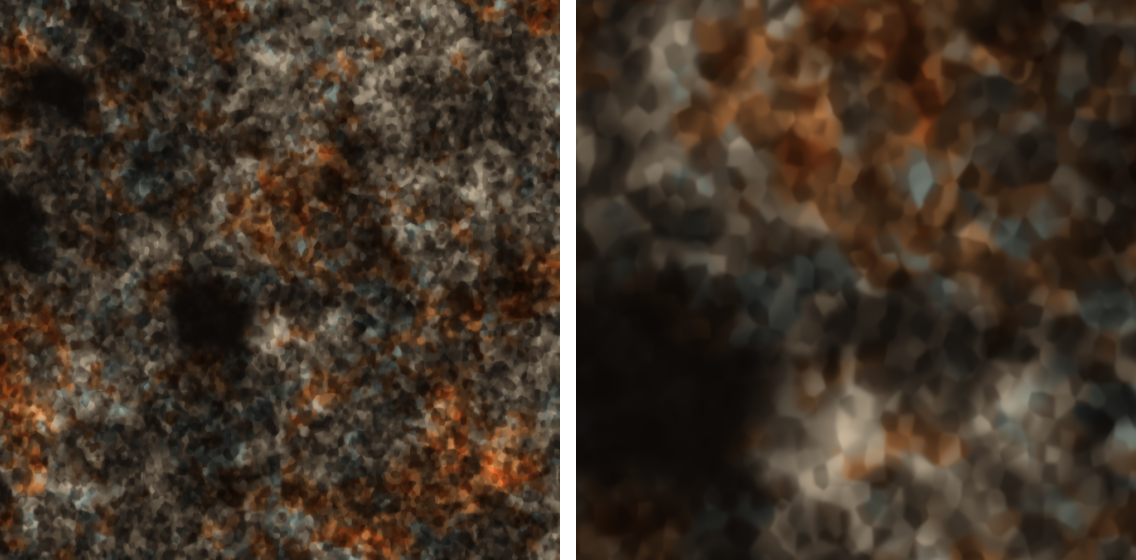
Left: the whole. Right: its middle third, enlarged.
Write a Shadertoy shader that draws this texture.

```glsl
// Thin section of dark, fine-grained stone with rusty stains, pale grains and black pores.

// Brightness: median level and spread of the log-normal grain tones
const float MEDIAN_LIGHT = 0.185;
const float CONTRAST = 0.56;
const float MAX_LIGHT = 0.72;

// Cells across the canvas height for each layer, coarse to fine
const float PATCH_SCALE = 5.0;
const float CLUMP_SCALE = 13.0;
const float GRAIN_SCALE = 32.0;
const float CRUMB_SCALE = 60.0;
const float SPECK_SCALE = 105.0;
const vec2 SPECK_STRETCH = vec2(1.1, 0.9);
const float BLEND_SHARPNESS = 6.5;

// Tints relative to brightness
const vec3 STONE_TINT = vec3(1.16, 0.99, 0.79);
const vec3 PALE_TINT = vec3(1.08, 0.98, 0.83);
const vec3 TEAL_TINT = vec3(0.90, 1.03, 0.97);
const vec3 RUST_TINT = vec3(1.46, 0.94, 0.52);
const vec3 EMBER_TINT = vec3(1.95, 0.82, 0.26);
const vec3 PORE_COLOR = vec3(0.045, 0.034, 0.027);

// Scattered features: cells across, share of cells filled
const float PORE_SCALE = 4.5;
const float PORE_SHARE = 0.13;
const float PALE_SCALE = 11.0;
const float PALE_SHARE = 0.09;

vec3 hash3(vec2 cell) {
    vec3 q = fract(cell.xyx * vec3(0.1031, 0.1030, 0.0973));
    q += dot(q, q.yxz + 33.33);
    return fract((q.xxy + q.yzz) * q.zyx);
}

vec2 cellPoint(vec2 cell) {
    return cell + hash3(cell + 71.0).xy;
}

// Cellular noise: random values per cell, blended softly, in -1..1
vec3 softCells(vec2 p) {
    vec2 base = floor(p);
    vec3 sum = vec3(0.0);
    float total = 1e-5;
    for (int y = -1; y <= 1; y++) {
        for (int x = -1; x <= 1; x++) {
            vec2 cell = base + vec2(x, y);
            vec2 away = p - cellPoint(cell);
            float weight = exp(-BLEND_SHARPNESS * dot(away, away));
            sum += weight * hash3(cell);
            total += weight;
        }
    }
    return 2.0 * sum / total - 1.0;
}

// Coverage of soft round spots placed in a random share of the cells
float spots(vec2 p, float share, float softness) {
    vec2 base = floor(p);
    float cover = 0.0;
    for (int y = -1; y <= 1; y++) {
        for (int x = -1; x <= 1; x++) {
            vec2 cell = base + vec2(x, y);
            vec3 dice = hash3(cell + 19.0);
            float radius = mix(0.2, 0.5, dice.y);
            float edge = length(p - cellPoint(cell)) - radius;
            float spot = 1.0 - smoothstep(-softness, softness, edge);
            cover = max(cover, spot * step(dice.x, share));
        }
    }
    return cover;
}

void mainImage(out vec4 fragColor, in vec2 fragCoord) {
    vec2 uv = fragCoord / iResolution.y;

    // Layers of grain, each carrying brightness, rust and teal values
    vec3 region = softCells(uv * PATCH_SCALE + 7.3);
    vec3 clump = softCells(uv * CLUMP_SCALE + 31.7 + 0.4 * region.xy);
    vec3 grain = softCells(uv * GRAIN_SCALE + 53.1 + 0.4 * clump.yz);
    vec3 crumb = softCells(uv * CRUMB_SCALE + 97.9 + 0.3 * grain.xy);
    vec3 speck = softCells(uv * SPECK_SCALE * SPECK_STRETCH + 143.3);

    // Scattered features with ragged outlines
    vec2 ragged = uv + 0.022 * clump.yz + 0.007 * grain.yz;
    float pore = spots(ragged * PORE_SCALE + 11.0, PORE_SHARE, 0.12);
    float pale = spots(ragged * PALE_SCALE + 41.0, PALE_SHARE, 0.25);

    // Brightness
    float tone = 0.85 * region.x + 0.85 * clump.x + 0.95 * grain.x
               + 1.1 * crumb.x + 0.9 * speck.x + 0.9 * pale;
    float light = MEDIAN_LIGHT * exp(CONTRAST * tone);
    light = MAX_LIGHT * (1.0 - exp(-light / MAX_LIGHT)) * 1.1;

    // Mineral tint, rustier in the darker regions
    float rust = 0.65 * region.y + 0.55 * clump.y + 0.45 * grain.y
               + 0.35 * crumb.y - 0.18 * tone;
    float teal = 0.35 * region.z + 0.4 * clump.z + 0.6 * grain.z + 0.5 * crumb.z;
    vec3 tint = mix(STONE_TINT, PALE_TINT, smoothstep(0.2, 0.45, light));
    tint = mix(tint, TEAL_TINT, 0.8 * smoothstep(0.1, 0.8, teal));
    tint = mix(tint, RUST_TINT, smoothstep(-0.1, 0.55, rust));
    tint = mix(tint, EMBER_TINT, 0.8 * smoothstep(0.6, 1.15, rust));

    vec3 color = light * tint + vec3(0.012, 0.008, 0.006);
    color = mix(color, PORE_COLOR, 0.92 * pore);
    fragColor = vec4(clamp(color, 0.0, 1.0), 1.0);
}
```
